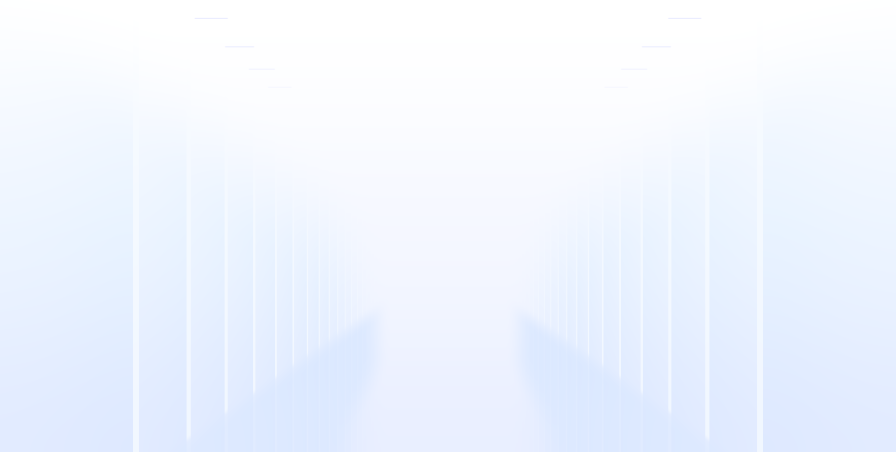
Give the GLSL for this background, as a WebGL 1 fragment shader.

```glsl
precision highp float;
// A pale corridor: rows of glassy panels recede on both sides towards a bright gap.
// Panels are evenly spaced in depth, so their seams repeat in 1 / distance from the
// centre line; floor and ceiling edges are straight lines through the vanishing height.

uniform vec2 u_resolution;

// Perspective, in fractions of the canvas
const float HORIZON = 0.433;
const float FLOOR_SLOPE = 1.393;
const float CEILING_SLOPE = 1.554;
const float FIRST_SEAM = 2.844;    // 1 / distance of the nearest seam
const float SEAM_STEP = 0.584;
const float SEAM_WIDTH = 0.095;    // share of one panel
const float GAP = 0.07;            // half width of the far opening

// Ceiling lamps
const float LAMP_FIRST = 1.9;
const float LAMP_STEP = 0.258;
const float LAMP_INNER = 0.467;
const float LAMP_OUTER = 0.537;
const float LAMP_HALF_HEIGHT = 0.0014;

// Colours
const vec3 WHITE = vec3(1.0);
const vec3 MIST = vec3(0.955, 0.966, 1.0);
const vec3 FLOOR_TINT = vec3(0.915, 0.936, 1.0);
const vec3 WALL_HIGH = vec3(0.915, 0.955, 1.0);
const vec3 WALL_LOW = vec3(0.872, 0.914, 1.0);
const vec3 REFLECTION = vec3(0.858, 0.910, 1.0);
const vec3 SEAM_LIGHT = vec3(0.965, 0.982, 1.0);
const vec3 LAMP = vec3(0.90, 0.91, 1.0);

// Integrals of the repeating seam and ramp, for exact smoothing
float seamIntegral(float k) {
    return floor(k) * SEAM_WIDTH + min(fract(k), SEAM_WIDTH);
}

float rampIntegral(float k) {
    float f = fract(k);
    return 0.5 * (floor(k) + f * f);
}

// Vertical wash shared by the air and the middle of the floor
vec3 backdrop(float y) {
    vec3 low = mix(FLOOR_TINT, MIST, smoothstep(0.0, 0.46, y));
    return mix(low, WHITE, smoothstep(0.35, 1.0, y));
}

// Thin dashes receding along the ceiling
float lamps(float d, float y, vec2 pixel) {
    float sum = 0.0;
    for (int i = 0; i < 4; i++) {
        float n = float(i);
        float h = 1.0 / (LAMP_FIRST + LAMP_STEP * n);
        float across = smoothstep(-pixel.x, pixel.x, d - LAMP_INNER * h)
                     * smoothstep(-pixel.x, pixel.x, LAMP_OUTER * h - d);
        float off = abs(y - HORIZON - h) - LAMP_HALF_HEIGHT;
        float along = 1.0 - smoothstep(-0.5 * pixel.y, 0.5 * pixel.y, off);
        sum += across * along * (0.8 - 0.18 * n);
    }
    return sum;
}

void main() {
    vec2 pixel = 1.0 / u_resolution;
    vec2 uv = gl_FragCoord.xy * pixel;
    float y = uv.y;
    float d = max(abs(uv.x - 0.5), 0.02);
    float floorY = HORIZON - FLOOR_SLOPE * d;
    float ceilingY = HORIZON + CEILING_SLOPE * d;

    // Panel coordinate and its footprint
    float k = (1.0 / d - FIRST_SEAM) / SEAM_STEP;
    float foot = pixel.x / (d * d * SEAM_STEP);
    float k0 = k - 0.5 * foot;
    float k1 = k + 0.5 * foot;
    float seam = (seamIntegral(k1) - seamIntegral(k0)) / foot;
    float ramp = (rampIntegral(k1) - rampIntegral(k0)) / foot;

    // The nearest panel is one broad sheet without a seam
    float inside = smoothstep(-0.5 * foot, 0.5 * foot, k);
    ramp = mix(smoothstep(-1.6, 0.0, k), ramp, inside);
    seam *= inside;

    vec3 color = backdrop(y);

    // Walls: fade in below the ceiling and out towards the gap
    float below = 1.0 - smoothstep(-0.32, 0.02, y - ceilingY);
    float height = clamp((1.03 - y) / 0.55, 0.0, 1.0);
    float mouth = smoothstep(GAP - 0.004, GAP + 0.075, d);
    float wall = below * height * mouth * mix(0.66, 1.0, ramp);
    vec3 wallColor = mix(WALL_LOW, WALL_HIGH, smoothstep(0.0, 0.6, y));
    color = mix(color, wallColor, wall);

    // Floor reflection: its inner edge bends outwards near the viewer
    float edge = mix(GAP + 0.036, GAP, smoothstep(0.0, 0.22, y));
    float onFloor = 1.0 - smoothstep(-0.035, 0.015, y - floorY);
    float spread = smoothstep(edge - 0.006, edge + 0.028, d);
    float glow = onFloor * spread * mix(0.65, 0.95, smoothstep(0.0, 0.2, y));
    color = mix(color, REFLECTION, glow * mix(0.9, 1.0, ramp));

    // Bright seams standing on the floor, with a faint mirror below
    float standing = smoothstep(-0.008, 0.008, y - floorY);
    float seamLight = seam * mix(0.12, 0.75, standing) * below;
    color = mix(color, SEAM_LIGHT, seamLight * smoothstep(GAP, GAP + 0.04, d));

    color = mix(color, LAMP, lamps(d, y, pixel));
    gl_FragColor = vec4(color, 1.0);
}
```
